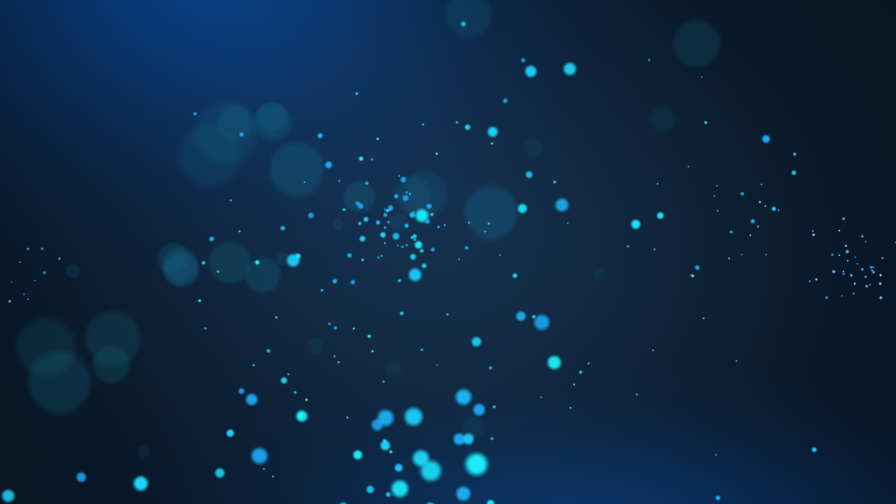
This background is drawn by a Shadertoy shader. Its source:

```glsl
vec3 hash3(vec2 q) {
    vec3 h = fract(q.xyx * vec3(0.1031, 0.1030, 0.0973));
    h += dot(h, h.yxz + 33.33);
    return fract((h.xxy + h.yzz) * h.zyx);
}

float glow(vec2 p, vec2 centre, vec2 extent) {
    vec2 d = (p - centre) / extent;
    return exp(-dot(d, d));
}

// Paints a bell-shaped cloud of soft discs; radii are relative to canvas height
void scatter(inout vec3 col, vec2 p, float seed, int count, vec2 centre, vec2 spread,
             vec2 radii, float softness, vec3 cool, vec3 bright, vec2 opacity) {
    for (int i = 0; i < count; i++) {
        vec3 place = hash3(vec2(float(i) + 1.0, seed));
        vec3 look = hash3(vec2(float(i) + 1.0, seed + 57.0));
        float angle = 6.2832 * place.y;
        float reach = sqrt(-2.0 * log(1.0 - 0.95 * place.x));
        vec2 pos = centre + spread * reach * vec2(cos(angle), sin(angle));
        float radius = mix(radii.x, radii.y, place.z * place.z);
        float edge = softness * radius + 0.5 / iResolution.y;
        float disc = 1.0 - smoothstep(radius - edge, radius + edge, length(p - pos));
        col = mix(col, mix(cool, bright, look.x), disc * mix(opacity.x, opacity.y, look.y));
    }
}

void mainImage(out vec4 fragColor, in vec2 fragCoord) {
    vec2 p = fragCoord / iResolution.y;
    p.x *= 1.7778 * iResolution.y / iResolution.x;

    // Backdrop: dark navy with a central haze and blue light from above and below
    vec3 col = vec3(0.024, 0.074, 0.130);
    col += vec3(0.056, 0.106, 0.156) * glow(p, vec2(0.88, 0.50), vec2(0.64, 0.50));
    col += vec3(0.000, 0.150, 0.350) * glow(p, vec2(0.40, 1.08), vec2(0.50, 0.36));
    col += vec3(0.000, 0.100, 0.230) * glow(p, vec2(1.18, -0.04), vec2(0.54, 0.17));

    // Large out-of-focus discs
    vec3 teal = vec3(0.08, 0.42, 0.48);
    vec3 azure = vec3(0.07, 0.38, 0.54);
    vec2 wide = vec2(0.028, 0.062);
    vec2 veil = vec2(0.22, 0.40);
    scatter(col, p, 3.0, 6, vec2(0.55, 0.71), vec2(0.07, 0.07), wide, 0.15, teal, azure, veil);
    scatter(col, p, 7.0, 5, vec2(0.42, 0.47), vec2(0.09, 0.02), wide, 0.15, teal, azure, veil);
    scatter(col, p, 11.0, 4, vec2(0.18, 0.33), vec2(0.08, 0.06), wide, 0.15, teal, azure, veil * 0.8);
    scatter(col, p, 15.0, 5, vec2(0.84, 0.60), vec2(0.10, 0.03), wide, 0.15, teal, azure, veil * 0.9);
    scatter(col, p, 19.0, 2, vec2(1.17, 0.94), vec2(0.11, 0.03), vec2(0.045, 0.05), 0.15, teal, azure, veil * 0.7);
    scatter(col, p, 23.0, 11, vec2(0.75, 0.42), vec2(0.40, 0.22), vec2(0.011, 0.03), 0.25, teal, azure, veil * 0.6);

    // Bright sparks, densest near the bottom
    vec3 blue = vec3(0.12, 0.62, 0.96);
    vec3 cyan = vec3(0.10, 0.98, 1.00);
    vec2 solid = vec2(0.85, 1.0);
    scatter(col, p, 31.0, 22, vec2(0.93, 0.14), vec2(0.15, 0.12), vec2(0.009, 0.021), 0.35, blue, cyan, solid);
    scatter(col, p, 37.0, 14, vec2(0.80, 0.07), vec2(0.48, 0.06), vec2(0.007, 0.016), 0.35, blue, cyan, solid);
    scatter(col, p, 41.0, 15, vec2(0.92, 0.68), vec2(0.28, 0.15), vec2(0.006, 0.013), 0.35, blue, cyan, solid);

    // Fine dust: a tight central knot, a loose halo and a thin veil
    vec2 speck = vec2(0.0018, 0.0058);
    scatter(col, p, 53.0, 38, vec2(0.79, 0.55), vec2(0.06, 0.05), speck, 0.4, blue, cyan, solid);
    scatter(col, p, 61.0, 70, vec2(0.78, 0.46), vec2(0.22, 0.25), speck, 0.4, blue, cyan, solid);
    scatter(col, p, 67.0, 45, vec2(1.10, 0.50), vec2(0.45, 0.32), speck * 0.8, 0.4, blue, cyan, solid);

    // Pale dust at both sides
    vec3 pale = vec3(0.72, 0.88, 0.96);
    vec2 grain = vec2(0.0013, 0.0030);
    scatter(col, p, 71.0, 32, vec2(1.70, 0.47), vec2(0.045, 0.035), grain, 0.4, blue, pale, solid);
    scatter(col, p, 79.0, 20, vec2(1.52, 0.51), vec2(0.13, 0.07), grain, 0.4, blue, pale, solid);
    scatter(col, p, 83.0, 10, vec2(0.05, 0.47), vec2(0.03, 0.06), grain, 0.4, blue, pale, solid * 0.8);

    fragColor = vec4(col, 1.0);
}
```
